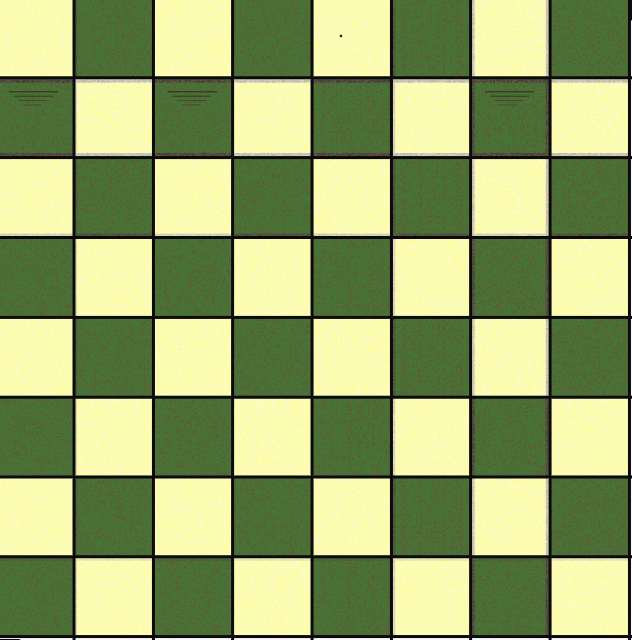
Write a WebGL 2 fragment shader that draws this pattern.

```glsl
#version 300 es
precision highp float;
// Green and cream checkerboard with black rules, dithered fill and grey worn fringes.
uniform vec2 u_resolution;
out vec4 fragColor;

float hash(vec2 p) {
    vec3 q = fract(vec3(p.xyx) * 0.1031);
    q += dot(q, q.yzx + 33.33);
    return fract((q.x + q.y) * q.z);
}

// Soft interval: 1 between a and b, with edges of width w.
float band(float x, float a, float b, float w) {
    return smoothstep(a - 0.5 * w, a + 0.5 * w, x) * (1.0 - smoothstep(b - 0.5 * w, b + 0.5 * w, x));
}

void main() {
    vec2 uv = gl_FragCoord.xy / u_resolution;
    vec2 board = uv * vec2(7.966, 8.017) + vec2(0.067, -0.042);
    vec2 cell = floor(board);
    vec2 inCell = board - cell;
    vec2 aa = 8.0 / u_resolution;
    bool isCream = mod(cell.x + cell.y, 2.0) > 0.5;

    // Dither grain, with column streaks that grow stronger in some files
    vec2 grain = floor(uv * vec2(506.0, 512.0));
    float noise = hash(grain);
    float streak = hash(vec2(grain.x, cell.x + 71.0)) - 0.5;
    float streakGain = cell.x == 5.0 ? 0.5 : (cell.x == 4.0 ? 0.3 : 0.12);
    float weave = mod(grain.x + grain.y, 2.0) - 0.5;
    vec3 cream = mix(vec3(0.99, 0.99, 0.64), vec3(0.99, 0.99, 0.76), step(0.5, noise + 0.45 * weave));
    float speck = step(0.7, noise + streakGain * streak + 0.3 * weave);
    vec3 green = mix(vec3(0.28, 0.45, 0.21), vec3(0.34, 0.38, 0.20), speck);

    // Short horizontal scratches on three green squares
    if (cell.y == 6.0 && any(equal(vec3(cell.x), vec3(0.0, 2.0, 6.0)))) {
        for (int i = 0; i < 4; i++) {
            float k = float(i);
            float y = 0.825 - 0.055 * k;
            float scratch = band(inCell.y, y - 0.008, y + 0.008, aa.y)
                * band(inCell.x, 0.18 + 0.06 * k, 0.8 - 0.07 * k, aa.x);
            green = mix(green, vec3(0.19, 0.20, 0.12), scratch * (0.85 - 0.17 * k));
        }
    }
    vec3 color = isCream ? cream : green;

    // Grey fringes beside the worn rules
    float fringe = band(board.y, 6.94, 6.98, aa.y);
    fringe = max(fringe, band(board.y, 6.02, 6.06, aa.y));
    fringe = max(fringe, 0.8 * band(board.y, 5.02, 5.05, aa.y));
    fringe = max(fringe, 0.4 * band(board.y, 0.95, 0.98, aa.y));
    fringe = max(fringe, 0.7 * band(board.x, 5.02, 5.05, aa.x));
    fringe = max(fringe, 0.9 * band(board.x, 6.02, 6.05, aa.x));
    fringe = max(fringe, band(board.x, 6.945, 6.98, aa.x));
    fringe = max(fringe, 0.6 * band(board.x, 1.02, 1.04, aa.x));
    vec3 worn = isCream ? vec3(0.79, 0.77, 0.72) : vec3(0.32, 0.29, 0.24);
    color = mix(color, worn + 0.12 * (noise - 0.5), fringe);

    // Stray dot on a top square
    float dotRadius = length(board - vec2(4.365, 7.525));
    color = mix(color, vec3(0.15, 0.14, 0.08), 1.0 - smoothstep(0.008, 0.024, dotRadius));

    // White margin past the last rules
    float margin = max(step(8.0, board.x), step(board.y, 0.0));
    color = mix(color, vec3(0.98), margin);

    // Black rules, and dark remnants in two corners
    vec2 toRule = abs(board - clamp(round(board), vec2(1.0, 0.0), vec2(8.0, 7.0)));
    vec2 rule = 1.0 - smoothstep(0.019 - 0.5 * aa, 0.019 + 0.5 * aa, toRule);
    float ink = max(rule.x, rule.y);
    ink = max(ink, step(8.0, board.x) * smoothstep(7.71, 7.73, board.y));
    ink = max(ink, step(board.y, -0.03) * (1.0 - smoothstep(0.3, 0.34, board.x)));
    color = mix(color, vec3(0.05, 0.04, 0.05), ink);

    fragColor = vec4(color, 1.0);
}
```
